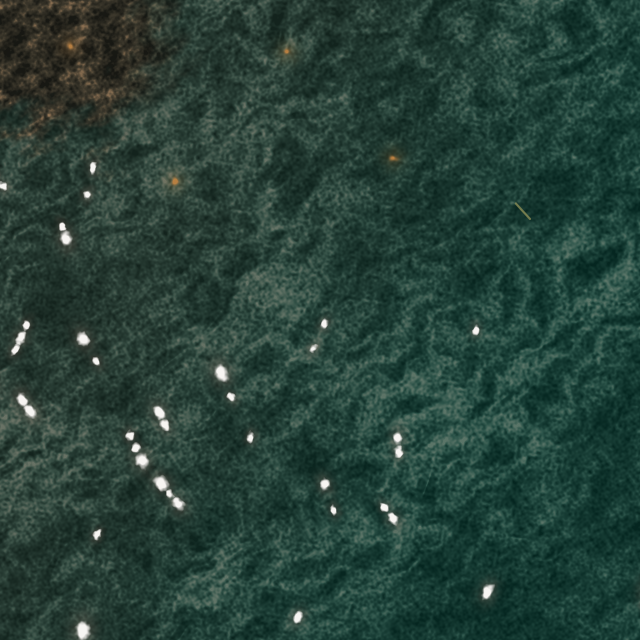
Reproduce this texture procedurally as a three.js fragment shader.

```glsl
varying vec2 vUv;

const vec3 DEEP_WATER = vec3(0.095, 0.195, 0.168);
const vec3 MID_WATER = vec3(0.140, 0.250, 0.218);
const vec3 LIGHT_WATER = vec3(0.210, 0.328, 0.288);
const vec3 PALE_FOAM = vec3(0.390, 0.455, 0.405);
const vec3 OLIVE_TINT = vec3(0.022, -0.008, -0.010);
const vec3 TEAL_TINT = vec3(-0.036, 0.004, 0.003);
const vec3 ROCK_DARK = vec3(0.090, 0.088, 0.070);
const vec3 ROCK_BROWN = vec3(0.250, 0.225, 0.175);
const vec3 ROCK_TAN = vec3(0.600, 0.470, 0.340);
const vec3 GLINT_WHITE = vec3(0.97, 0.96, 0.95);
const vec3 GLINT_HALO = vec3(0.38, 0.33, 0.29);
const vec3 AMBER = vec3(0.72, 0.50, 0.26);
const vec3 STRAW = vec3(0.55, 0.56, 0.34);

const float WIND_ANGLE = 0.62;
const vec2 RIPPLE_FREQ = vec2(9.5, 21.0);
const vec2 MOTTLE_FREQ = vec2(17.0, 28.0);
const float TONE_MEAN = 0.33;
const float BROAD_CONTRAST = 1.05;
const float RIPPLE_CONTRAST = 1.15;
const float MOTTLE_CONTRAST = 0.95;
const float GRAIN_FREQ = 170.0;
const float GRAIN_CONTRAST = 1.15;
const float GLINT_CELLS = 9.0;
const float GLINT_CHANCE = 0.50;
const float GLINT_SPACING = 0.021;
const float AMBER_CELLS = 6.0;
const float AMBER_CHANCE = 0.14;

vec2 hash2(vec2 p) {
  vec3 q = fract(vec3(p.xyx) * vec3(0.1031, 0.1030, 0.0973));
  q += dot(q, q.yzx + 33.33);
  return fract((q.xx + q.yz) * q.zy);
}

float corner(vec2 cell, vec2 offset, vec2 f) {
  return dot(hash2(cell + offset + 71.0) * 2.0 - 1.0, f - offset);
}

// Gradient noise, centred on zero
float noise(vec2 p) {
  vec2 i = floor(p);
  vec2 f = p - i;
  vec2 u = f * f * f * (f * (f * 6.0 - 15.0) + 10.0);
  return mix(mix(corner(i, vec2(0, 0), f), corner(i, vec2(1, 0), f), u.x),
             mix(corner(i, vec2(0, 1), f), corner(i, vec2(1, 1), f), u.x), u.y);
}

float fbm(vec2 p) {
  float sum = 0.0;
  float amp = 0.6;
  for (int i = 0; i < 4; i++) {
    sum += amp * noise(p);
    p = mat2(1.6, 1.2, -1.2, 1.6) * p + 17.3;
    amp *= 0.55;
  }
  return sum;
}

float ridge(vec2 p) {
  float n = noise(p);
  return exp(-32.0 * n * n);
}

float bend(vec2 p) {
  return noise(p * 9.0) + 0.5 * noise(p * 23.0 + 5.0);
}

// Bent wisps running along the wind
float ripples(vec2 wind) {
  vec2 q = (wind + 0.06 * vec2(bend(wind), bend(wind + 3.7))) * RIPPLE_FREQ;
  return 0.65 * ridge(q) + 0.45 * ridge(q * 1.9 + 9.0) - 0.5;
}

// x: bright core, y: soft halo; each cell may hold a short chain of spots
vec2 glints(vec2 p) {
  vec2 light = vec2(0.0);
  vec2 home = floor(p * GLINT_CELLS);
  float wobble = 0.005 * noise(p * 85.0) + 0.003 * noise(p * 170.0);
  for (int k = 0; k < 9; k++) {
    vec2 cell = home + vec2(mod(float(k), 3.0), floor(float(k) / 3.0)) - 1.0;
    vec2 centre = (cell + 0.1 + 0.8 * hash2(cell + 5.0)) / GLINT_CELLS;
    vec2 pick = hash2(cell + 43.0);
    float calm = smoothstep(0.46, 0.60, centre.y) * smoothstep(0.08, 0.18, centre.x);
    if (pick.x > GLINT_CHANCE * (1.0 - calm)) continue;
    vec2 along = normalize(vec2(pick.y * 1.4 - 0.5, -1.0));
    for (int j = 0; j < 3; j++) {
      vec2 rnd = hash2(cell * 3.0 + float(j) * 19.0 + 2.0);
      if (j > 0 && rnd.x > 0.5) continue;
      vec2 d = p - centre - along * GLINT_SPACING * float(j);
      vec2 local = vec2(dot(d, vec2(-along.y, along.x)) * 1.2, dot(d, along) * 0.85);
      float radius = mix(0.0065, 0.0135, rnd.y * rnd.y);
      float dist = length(local) + wobble;
      light.x = max(light.x, 1.0 - smoothstep(radius * 0.5, radius * 1.2, dist));
      light.y = max(light.y, exp(-dist * dist / (3.0 * radius * radius)));
    }
  }
  return light;
}

// Rare small amber spots in the upper water
float amberSpots(vec2 p) {
  vec2 cell = floor(p * AMBER_CELLS);
  vec2 centre = (cell + 0.25 + 0.5 * hash2(cell + 12.0)) / AMBER_CELLS;
  float present = step(hash2(cell + 88.0).x, AMBER_CHANCE) * step(0.66, centre.y);
  float d = length(p - centre) + 0.006 * noise(p * 90.0);
  return present * (exp(-d * d / 0.00002) + 0.2 * exp(-d * d / 0.0003));
}

float sliver(vec2 p, vec2 a, vec2 b) {
  float t = clamp(dot(p - a, b - a) / dot(b - a, b - a), 0.0, 1.0);
  return 1.0 - smoothstep(0.0006, 0.0028, length(p - mix(a, b, t)));
}

void main() {
  vec2 p = vUv;
  float c = cos(WIND_ANGLE);
  float s = sin(WIND_ANGLE);
  vec2 wind = mat2(c, -s, s, c) * p + 2.0;
  float broad = fbm(wind * 3.5);
  float mottle = fbm(wind * MOTTLE_FREQ);
  float grain = noise(wind * GRAIN_FREQ) + 0.7 * noise(wind.yx * GRAIN_FREQ * 0.55);

  // Water tone, from deep (0) through mid (0.5) to light (1) and foam (2)
  float tone = TONE_MEAN + BROAD_CONTRAST * broad + MOTTLE_CONTRAST * mottle;
  tone += RIPPLE_CONTRAST * ripples(wind) * clamp(0.9 + 2.0 * broad, 0.3, 1.6);
  tone += GRAIN_CONTRAST * grain * clamp(0.75 + 0.5 * tone, 0.6, 1.3);
  tone = clamp(tone, -0.45, 2.0);
  vec3 color = mix(DEEP_WATER, MID_WATER, min(tone * 2.0, 1.0));
  color = mix(color, LIGHT_WATER, clamp(tone * 2.0 - 1.0, 0.0, 1.0));
  color = mix(color, PALE_FOAM, clamp(tone - 1.0, 0.0, 1.0));
  float teal = smoothstep(0.1, 0.95, p.x + 0.5 * (0.5 - p.y) + 0.2 * broad);
  color += mix(OLIVE_TINT, TEAL_TINT, teal);

  // Submerged rock in the upper left corner
  vec2 edge = p + vec2(0.12 * broad + 0.1 * mottle, 0.18 * mottle - 0.1 * broad);
  float rock = (1.0 - smoothstep(0.19, 0.30, edge.x)) * smoothstep(0.74, 0.87, edge.y);
  float crag = 0.42 + 1.6 * mottle + 1.1 * fbm(p * 45.0 + 6.0) + 0.6 * grain;
  vec3 stone = mix(ROCK_DARK, ROCK_BROWN, clamp(crag * 1.4, 0.0, 1.0));
  stone = mix(stone, ROCK_TAN, smoothstep(0.6, 1.4, crag));
  color = mix(color, stone, rock * 0.95);

  // Small debris and sun glints
  color = mix(color, AMBER, min(amberSpots(p), 1.0));
  color = mix(color, STRAW, 0.8 * sliver(p, vec2(0.806, 0.682), vec2(0.828, 0.658)));
  vec2 sun = glints(p);
  color = mix(color, GLINT_HALO, 0.5 * sun.y);
  color = mix(color, GLINT_WHITE, sun.x);
  gl_FragColor = vec4(clamp(color, 0.0, 1.0), 1.0);
}
```
